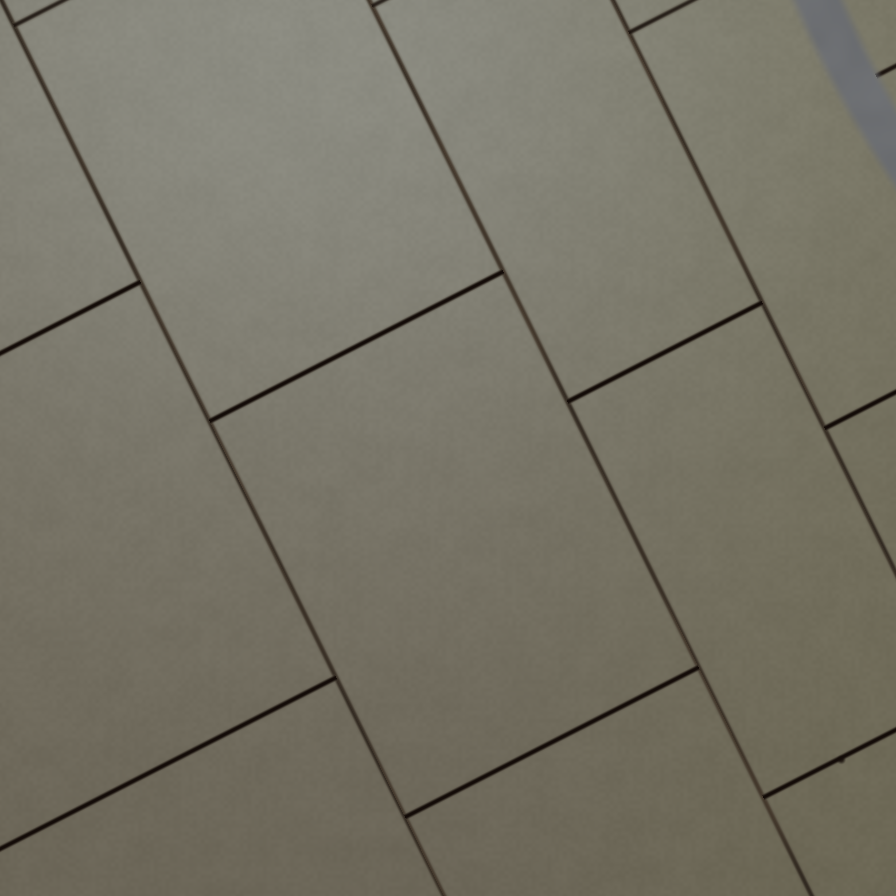
Reproduce this pattern procedurally as a three.js fragment shader.

```glsl
// Slanted floor of long tiles in strips of unequal width, each strip slipped by
// about a third of a tile. Skewed coordinates give the seams and the dark joints;
// a soft glow, fine grain and one blurred pale-blue streak finish the surface.
#define SEAM_SLOPE 0.494
#define JOINT_SLOPE 0.51
#define TILE_LENGTH 0.553
#define FIRST_JOINT 0.3945
#define SEAM_HALF 0.0022
#define JOINT_HALF 0.0024
#define SOFTNESS 0.0018
#define GRAIN 0.016
#define TILE_COLOR vec3(0.434, 0.412, 0.355)
#define GLOW_COLOR vec3(0.545, 0.545, 0.505)
#define GAP_COLOR vec3(0.075, 0.045, 0.03)
#define STREAK_COLOR vec3(0.42, 0.43, 0.45)

varying vec2 vUv;

float hash(vec2 p) {
  return fract(sin(dot(p, vec2(127.1, 311.7))) * 43758.5453);
}

float noise(vec2 p) {
  vec2 cell = floor(p), f = fract(p);
  f = f * f * (3.0 - 2.0 * f);
  float low = mix(hash(cell), hash(cell + vec2(1.0, 0.0)), f.x);
  float high = mix(hash(cell + vec2(0.0, 1.0)), hash(cell + vec2(1.0)), f.x);
  return mix(low, high, f.y);
}

float stroke(float dist, float halfWidth, float soft) {
  return 1.0 - smoothstep(halfWidth - soft, halfWidth + soft, abs(dist));
}

// Glow from the upper edge, over a slightly warmer right side
vec3 surface(vec2 q) {
  vec2 r = (q - vec2(0.33, 0.02)) / vec2(0.56, 0.44);
  vec3 color = mix(TILE_COLOR, GLOW_COLOR, exp2(-dot(r, r)));
  color += vec3(0.0, 0.004, -0.012) * smoothstep(0.45, 1.0, q.x);
  return color - 0.015 * smoothstep(0.6, 1.1, q.y);
}

void main() {
  vec2 q = vec2(vUv.x, 1.0 - vUv.y);  // measured down from the top

  // Skewed coordinates: across the strips and along them
  float across = q.x - SEAM_SLOPE * q.y;
  float along = q.y + JOINT_SLOPE * q.x;

  // Strip edges, and the slip of the joints gained at each edge
  vec4 edges = vec4(0.0015, 0.412, 0.684, 0.936);
  vec4 passed = step(edges, vec4(across));
  float strip = dot(passed, vec4(1.0));
  float slip = dot(passed, vec4(0.195, 0.182, 0.176, 0.189));
  float row = (along - FIRST_JOINT - slip) / TILE_LENGTH;

  // Perpendicular distances; the last edge lies hidden under the streak
  vec3 gaps = abs(vec3(across) - edges.xyz);
  float seamDist = min(gaps.x, min(gaps.y, gaps.z)) / length(vec2(1.0, SEAM_SLOPE));
  float jointDist = (fract(row + 0.5) - 0.5) * TILE_LENGTH
                  / length(vec2(1.0, JOINT_SLOPE));

  // Tile faces: slight tint per tile, cloudy mottling and fine grain
  vec3 color = surface(q);
  color += 0.006 * (hash(vec2(strip, floor(row))) - 0.5);
  color += 0.012 * (noise(q * 38.0) - 0.5);
  color += GRAIN * (noise(q * 230.0) - 0.5);

  // Soft brown shoulders, then the narrow seams, uneven along their length
  vec3 shoulder = vec3(0.33, 0.30, 0.25);
  vec3 seamColor = mix(vec3(0.17, 0.14, 0.11), vec3(0.27, 0.22, 0.17),
                       noise(vec2(along * 9.0, strip)));
  color = mix(color, shoulder, 0.55 * stroke(seamDist, 0.0035, 0.0025));
  color = mix(color, seamColor, 0.9 * stroke(seamDist, SEAM_HALF, SOFTNESS));

  // Dark joints, thinner and paler near the top edge
  float depth = smoothstep(-0.05, 0.16, q.y);
  color = mix(color, shoulder, 0.5 * stroke(jointDist, 0.0034, 0.0025));
  color = mix(color, GAP_COLOR, mix(0.7, 1.0, depth)
            * stroke(jointDist, JOINT_HALF * mix(0.8, 1.0, depth), SOFTNESS));

  // Small chip on the edge of one joint
  float chip = stroke(length(q - vec2(0.939, 0.848)), 0.0035, 0.0025);
  color = mix(color, GAP_COLOR, 0.8 * chip);

  // Curved, blurred streak in the upper right corner
  float streakMiddle = 0.913 + 0.42 * q.y + 0.61 * q.y * q.y;
  float streak = stroke(q.x - streakMiddle, 0.027, 0.008);
  vec3 streakTint = STREAK_COLOR + 0.025 * (noise(q * 45.0) - 0.5);
  color = mix(color, streakTint, 0.92 * streak);

  gl_FragColor = vec4(color, 1.0);
}
```
